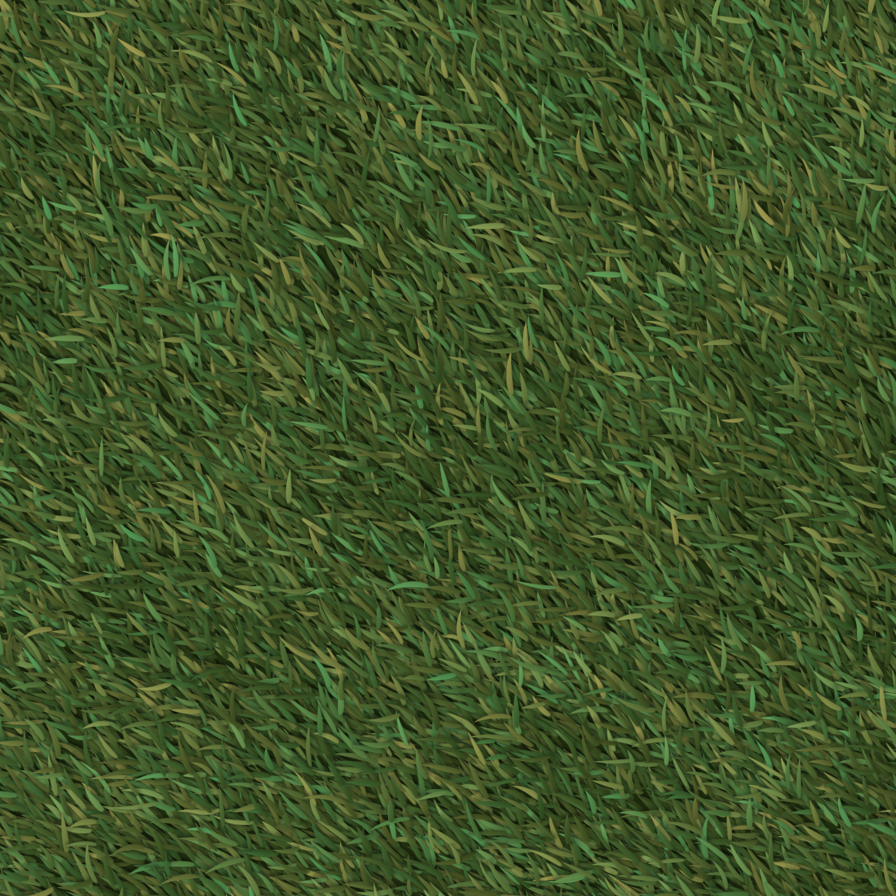
A three.js fragment shader for this texture:

```glsl
// Dense lawn of short, leaning grass blades seen from above.
varying vec2 vUv;

const vec3 SOIL_SHADE = vec3(0.13, 0.19, 0.06);
const vec3 DARK_GREEN = vec3(0.15, 0.22, 0.07);
const vec3 LIGHT_GREEN = vec3(0.46, 0.59, 0.32);
const vec3 YELLOW_SHIFT = vec3(0.26, -0.03, -0.05);
const int LAYERS = 15;
const float CELL = 0.030;         // one blade per cell and layer
const float MIN_LENGTH = 0.028;
const float MAX_LENGTH = 0.054;
const float HALF_WIDTH = 0.0029;
const float SOFTNESS = 0.0011;
const float SHADOW = 0.20;
const float LOW_SPREAD = 0.5;     // angle range of the bottom blades
const float TOP_SPREAD = 1.9;     // angle range of the top blades
const float PATCH_SCALE = 7.0;

vec3 hash3(vec3 p) {
  p = fract(p * vec3(0.1031, 0.1030, 0.0973));
  p += dot(p, p.yxz + 33.33);
  return fract((p.xxy + p.yxx) * p.zyx);
}

float valueNoise(vec2 p) {
  vec2 i = floor(p);
  vec2 f = fract(p);
  f = f * f * (3.0 - 2.0 * f);
  float low = mix(hash3(vec3(i, 7.0)).x, hash3(vec3(i + vec2(1.0, 0.0), 7.0)).x, f.x);
  float high = mix(hash3(vec3(i + vec2(0.0, 1.0), 7.0)).x, hash3(vec3(i + 1.0, 7.0)).x, f.x);
  return mix(low, high, f.y);
}

// Direction from root to tip, steeper toward the top and the right
float leanAngle(vec2 p) {
  return 2.60 - 0.30 * p.y - 0.12 * p.x;
}

// Paints one bent, tapered blade and its soft shadow over the colour below
vec3 paintBlade(vec3 below, vec2 p, vec2 cell, float layer, float height, float patchTone) {
  vec3 place = hash3(vec3(cell, layer * 3.0 + 11.0));
  vec3 look = hash3(vec3(cell, layer * 3.0 + 72.0));
  vec2 centre = (cell + place.xy) * CELL;
  float size = mix(MIN_LENGTH, MAX_LENGTH, place.z);

  float spread = mix(LOW_SPREAD, TOP_SPREAD, height * height);
  float angle = leanAngle(centre) + (look.x - 0.5) * spread;
  vec2 along = vec2(cos(angle), sin(angle));
  vec2 d = p - centre;
  float s = dot(d, along) / size + 0.5;
  if (s <= 0.0 || s >= 1.0) return below;

  float bend = (fract(look.x * 13.0) - 0.5) * mix(0.25, 0.9, height);
  float side = dot(d, vec2(-along.y, along.x)) - bend * size * (s - 0.5) * (s - 0.5);
  float girth = HALF_WIDTH * mix(0.75, 1.2, fract(place.z * 19.0));
  float width = girth * 2.6 * sqrt(s) * (1.0 - s);
  float ends = smoothstep(0.0, 0.10, s) * smoothstep(1.0, 0.90, s);

  float shade = ends * (1.0 - smoothstep(0.0, girth * 2.6, abs(side + girth * 0.5)));
  float cover = ends * (1.0 - smoothstep(-SOFTNESS, SOFTNESS, abs(side) - width));

  float tone = 0.02 + 0.15 * height + 0.70 * look.y * look.y + 0.28 * s;
  tone += 0.08 * clamp(side / girth, -1.0, 1.0) + patchTone;
  tone = clamp(tone, -0.05, 1.1);
  vec3 blade = mix(DARK_GREEN, LIGHT_GREEN, tone);
  blade += (look.z - 0.5) * tone * YELLOW_SHIFT;
  return mix(below * (1.0 - SHADOW * shade), blade, cover);
}

void main() {
  float patchTone = 0.16 * (valueNoise(vUv * PATCH_SCALE) - 0.5);
  vec3 colour = SOIL_SHADE;

  // Stack the layers from the ground up, each on its own shifted grid
  for (int k = 0; k < LAYERS; k++) {
    float layer = float(k);
    float height = layer / float(LAYERS - 1);
    vec2 shift = hash3(vec3(layer, 5.0, 3.0)).xy;
    vec2 home = floor(vUv / CELL + shift);
    for (int j = -1; j <= 1; j++) {
      for (int i = -1; i <= 1; i++) {
        vec2 cell = home + vec2(float(i), float(j)) - shift;
        colour = paintBlade(colour, vUv, cell, layer, height, patchTone);
      }
    }
  }
  gl_FragColor = vec4(colour, 1.0);
}
```
